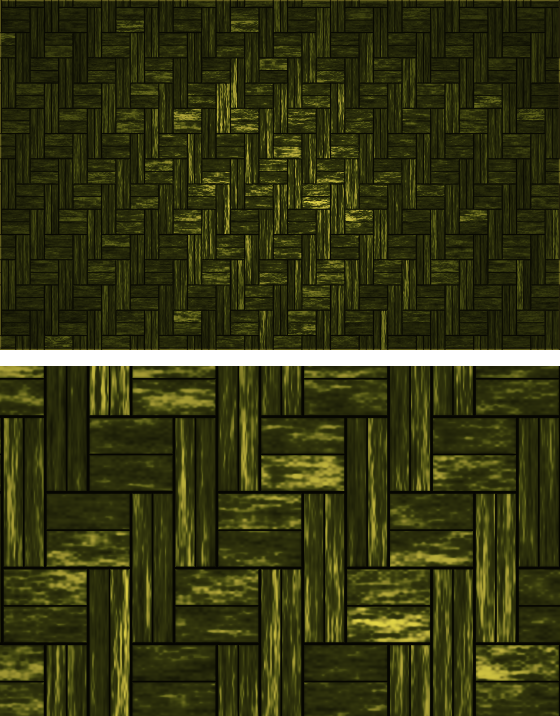
Top: the whole. Bottom: its middle third, enlarged.
Give the GLSL for this pattern, as a Shadertoy shader.

```glsl
#define GRID vec2(39.14, 13.87)     // half-block columns and rows on the canvas
#define GRID_SHIFT vec2(0.1, 0.578)
#define SEAM 0.0014                 // half seam width, in canvas heights
#define BORDER 0.0028
#define GLOW_CENTER vec2(0.5, 0.47)
#define GLOW_SIZE vec2(0.30, 0.36)
#define BASE_TONE 0.128
#define GLOW_TONE 0.075
#define SHEEN 0.42
#define OLIVE vec3(0.94, 1.0, 0.24)
#define GOLD vec3(1.04, 0.98, 0.33)

float hash(vec2 p) {
    vec3 q = fract(p.xyx * 0.1031);
    q += dot(q, q.yzx + 33.33);
    return fract((q.x + q.y) * q.z);
}

float noise(vec2 p) {
    vec2 i = floor(p), f = fract(p);
    f = f * f * (3.0 - 2.0 * f);
    return mix(mix(hash(i), hash(i + vec2(1, 0)), f.x),
               mix(hash(i + vec2(0, 1)), hash(i + vec2(1, 1)), f.x), f.y);
}

// Streaks along x of a plank's unit square
float woodGrain(vec2 uv, float seed) {
    vec2 offset = vec2(seed * 91.0, seed * 173.0);
    return 0.36 * noise(uv * vec2(1.8, 4.0) + offset)
         + 0.40 * noise(uv * vec2(5.0, 10.0) + offset.yx)
         + 0.24 * noise(uv * vec2(20.0, 13.0) + offset + 40.0);
}

// Herringbone of paired planks: xy = position in plank, z = seed, w = edge distance
vec4 plankAt(vec2 g, vec2 cellSize) {
    vec2 cell = floor(g), f = g - cell;
    float phase = mod(cell.x - cell.y, 4.0);
    bool lying = phase < 1.5;

    // Unit square of the two-plank block
    vec2 block = lying ? vec2((phase + f.x) * 0.5, f.y)
                       : vec2(f.x, (f.y + 3.0 - phase) * 0.5);
    vec2 id = lying ? cell - vec2(phase, 0.0) : cell - vec2(0.0, 3.0 - phase);
    vec2 size = cellSize * (lying ? vec2(2, 1) : vec2(1, 2));

    // Along and across the planks
    vec2 uv = lying ? block : block.yx;
    vec2 span = lying ? size : size.yx;
    float side = step(0.5, uv.y);
    vec2 toEdge = (0.5 - abs(uv - 0.5)) * span;
    float toSplit = abs(uv.y - 0.5) * span.y + SEAM * 0.4;
    float edge = min(min(toEdge.x, toEdge.y), toSplit);
    float seed = hash(id * 2.0 + vec2(side + 11.0, lying ? 5.0 : 78.0));
    return vec4(uv.x, fract(uv.y * 2.0), seed, edge);
}

void mainImage(out vec4 fragColor, in vec2 fragCoord) {
    vec2 p = fragCoord / iResolution.xy;
    vec2 canvas = vec2(iResolution.x / iResolution.y, 1.0);
    float pixel = 1.0 / iResolution.y;

    vec4 plank = plankAt(p * GRID - GRID_SHIFT, canvas / GRID);
    float grain = woodGrain(plank.xy, plank.z);
    float variation = hash(vec2(plank.z * 517.0, 3.0));

    // Central light and polished streaks
    vec2 q = (p - GLOW_CENTER) / GLOW_SIZE;
    float glow = exp(-dot(q, q));
    float tone = BASE_TONE + GLOW_TONE * sqrt(glow);
    tone *= (0.82 + 0.36 * variation) * (0.4 + 1.25 * grain);
    float polish = smoothstep(0.5, 0.92, grain + 0.32 * (variation - 0.5));
    float rareShine = 0.3 * step(0.95, variation);
    tone += SHEEN * polish * (glow + rareShine);

    // Seams with a soft shadow
    float wood = smoothstep(SEAM - 0.7 * pixel, SEAM + 0.7 * pixel, plank.w);
    wood *= mix(0.82, 1.0, smoothstep(SEAM, SEAM * 3.0, plank.w));
    tone = mix(0.025, tone, wood);
    vec3 color = tone * mix(OLIVE, GOLD, smoothstep(0.25, 0.6, tone));

    // Thin gilt rim
    vec2 rim = min(p, 1.0 - p) * canvas;
    float inside = smoothstep(BORDER - pixel, BORDER + pixel, min(rim.x, rim.y));
    color = mix(0.42 * GOLD * (0.3 + 0.7 * wood), color, inside);

    fragColor = vec4(min(color, 1.0), 1.0);
}
```
